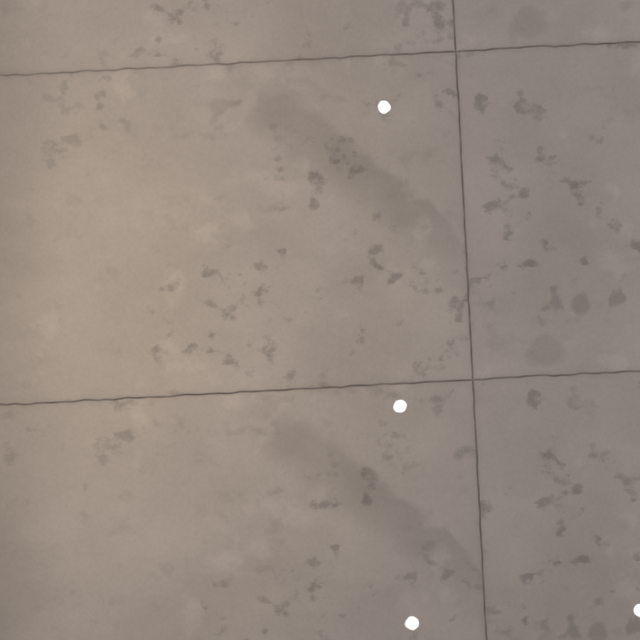
A Shadertoy shader for this texture:

```glsl
// Large stone-look tiles seen at a slight tilt: skewed joints, a printed stain
// pattern that recurs in every row, warm-to-cool light and round white spots.
// Tiles come from floor/mod in skewed space; the stone is layered value noise.

#define TILE vec2(0.80, 0.5145)     // tile width and height
#define CORNER vec2(0.760, 0.367)   // a joint crossing in skewed space
#define TILT vec2(0.052, 0.054)     // lean of upright and level joints
#define JOINT_HALF 0.0013           // half the joint width
#define SPOT_RADIUS 0.0105
#define WARM vec3(0.665, 0.603, 0.545)
#define COOL vec3(0.545, 0.508, 0.485)
#define JOINT_COLOR vec3(0.34, 0.30, 0.28)
#define STAIN_DEPTH 0.085
#define SPECK_DEPTH 0.15

float hash(vec2 p) {
    vec3 q = fract(p.xyx * 0.1031);
    q += dot(q, q.yzx + 33.33);
    return fract((q.x + q.y) * q.z);
}

float noise(vec2 p) {
    vec2 i = floor(p), f = fract(p);
    f = f * f * (3.0 - 2.0 * f);
    return mix(mix(hash(i), hash(i + vec2(1, 0)), f.x),
               mix(hash(i + vec2(0, 1)), hash(i + vec2(1, 1)), f.x), f.y);
}

float fbm(vec2 p) {
    float sum = 0.0, amp = 0.5;
    for (int i = 0; i < 5; i++) {
        sum += amp * noise(p);
        p = mat2(1.6, 1.2, -1.2, 1.6) * p + 17.3;
        amp *= 0.5;
    }
    return sum;
}

// Diagonal stain: soft on the lower side, crisp on the upper side
float diagonalStain(vec2 p) {
    vec2 d = p - vec2(TILE.x - 0.325, -0.035);
    float along = dot(d, vec2(0.77, -0.64));
    float across = dot(d, vec2(0.64, 0.77)) + 0.05 * (fbm(p * 16.0) - 0.5);
    float band = smoothstep(-0.075, -0.005, across)
               * (1.0 - smoothstep(0.004, mix(0.045, 0.014, clamp(along * 3.0, 0.0, 1.0)), across));
    float ends = smoothstep(-0.06, 0.06, along) * (1.0 - 0.5 * smoothstep(0.3, 0.44, along));
    return band * ends * (0.45 + 0.9 * fbm(p * 11.0 + 5.0));
}

// Rounded smudge with a ragged rim
float smudge(vec2 p, vec2 center, vec2 size) {
    float r = length((p - center) / size) + 1.1 * (fbm(p * 34.0) - 0.5);
    return 1.0 - smoothstep(0.55, 1.1, r);
}

// Brightness change printed on a tile; p runs right and down from its top left
float stonePrint(vec2 p, float column, float row) {
    vec2 s = p + vec2(3.7, 8.1) + 5.3 * column;
    float tone = 0.08 * (fbm(s * 7.0) - 0.48) + 0.05 * (fbm(s * vec2(20.0, 30.0)) - 0.48);
    tone += 0.035 * (fbm(s * 4.0 + 31.0 * row) - 0.48);

    // Small pits gathered in loose clusters
    float cluster = smoothstep(0.42, 0.68, fbm(s * 5.0 + 40.0));
    float pits = smoothstep(0.60, 0.78, fbm(s * vec2(34.0, 42.0) + 2.0 * row));
    tone -= SPECK_DEPTH * pits * (0.2 + 0.8 * cluster);

    // Pale scuffs
    tone += 0.05 * smoothstep(0.62, 0.78, fbm(s * 15.0 + 70.0));

    if (column < 0.0) {
        tone -= STAIN_DEPTH * diagonalStain(p);
    } else {
        float trail = smudge(p, vec2(0.15, -0.40), vec2(0.15, 0.035));
        tone -= 0.11 * trail * smoothstep(0.50, 0.66, fbm(s * 30.0 + 9.0));
        tone -= 0.09 * smudge(p, vec2(0.175, -0.405), vec2(0.016, 0.016));
        tone -= 0.06 * smudge(p, vec2(0.12, -0.475), vec2(0.036, 0.024));
    }
    return tone;
}

// White spots: rows spread apart upward as the view recedes
float spots(vec2 uv, float px) {
    float cover = 0.0;
    for (int j = 0; j < 2; j++)
    for (int i = 0; i < 3; i++) {
        float c = float(j), r = float(i);
        float y = 0.026 + 0.2745 * r + 0.0645 * r * r;
        vec2 center = vec2(0.645 - 0.054 * y + c * (0.357 + 0.06 * r), y + 0.02 * c);
        float d = length(uv - center) - SPOT_RADIUS + 0.002 * (noise(uv * 130.0) - 0.5);
        cover = max(cover, 1.0 - smoothstep(-px, px, d));
    }
    return cover;
}

void mainImage(out vec4 fragColor, in vec2 fragCoord) {
    vec2 uv = fragCoord / iResolution.xy;
    float px = 1.0 / min(iResolution.x, iResolution.y);

    // Skewed tile space
    vec2 q = uv + uv.yx * vec2(TILT.x, -TILT.y) - CORNER;
    vec2 id = floor(q / TILE);
    vec2 local = q - id * TILE;

    // Warm light on the left, cool on the right, dimmer at the left and bottom
    float reach = length((uv - vec2(0.13, 0.56)) * vec2(1.0, 0.75));
    vec3 color = mix(WARM, COOL, smoothstep(0.0, 0.82, reach));
    color *= mix(0.90, 1.0, smoothstep(-0.03, 0.12, uv.x));
    color *= mix(0.96, 1.0, smoothstep(0.0, 0.3, uv.y));

    // Stone print and fine grain
    color *= 1.0 + stonePrint(local - vec2(0.0, TILE.y), id.x, id.y);
    color *= 1.0 + 0.025 * (noise(uv * 260.0) - 0.5);

    // Thin joints with a slight wobble and uneven dirt, fainter at the upper left
    vec2 wobble = vec2(0.0012, 0.0025) * (vec2(noise(uv.yy * 45.0), noise(uv.xx * 45.0)) - 0.5);
    vec2 edge = abs(mod(q + wobble + 0.5 * TILE, TILE) - 0.5 * TILE);
    vec2 line = 1.0 - smoothstep(JOINT_HALF - px, JOINT_HALF + px, edge);
    vec2 halo = exp(-edge / 0.004);
    float faint = 1.0 - 0.4 * smoothstep(0.6, 0.8, uv.y) * (1.0 - smoothstep(0.3, 0.7, uv.x));
    float dirt = (0.5 + 0.4 * noise(uv * 60.0)) * faint;
    color *= 1.0 - 0.08 * max(halo.x, halo.y);
    color = mix(color, JOINT_COLOR, dirt * max(line.x, line.y));

    color = mix(color, vec3(1.0), spots(uv, px));
    fragColor = vec4(color, 1.0);
}
```
